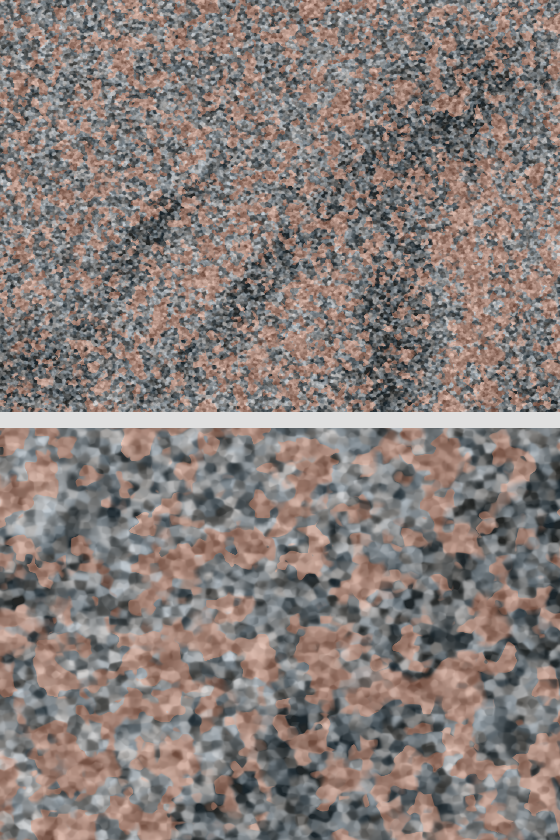
Top: the whole. Bottom: its middle third, enlarged.
A Shadertoy shader for this texture:

```glsl
// Polished granite: salmon crystals among grey and black grains, with diagonal flow bands.

vec3 hash3(vec2 cell) {
    vec3 q = fract(vec3(cell.xyx) * vec3(0.1031, 0.1030, 0.0973));
    q += dot(q, q.yxz + 33.33);
    return fract((q.xxy + q.yzz) * q.zyx);
}

// Cellular noise: three random values per grain, blended softly at the borders
vec3 grains(vec2 p, float sharpness) {
    vec2 cell = floor(p);
    vec3 sum = vec3(0.0);
    float total = 0.0;
    for (int j = -1; j <= 1; j++) {
        for (int i = -1; i <= 1; i++) {
            vec2 id = cell + vec2(i, j);
            vec3 value = hash3(id + 71.0);
            vec2 d = id + 0.1 + 0.8 * hash3(id + 190.0).xy - p;
            float weight = exp(-sharpness * dot(d, d));
            sum += weight * value;
            total += weight;
        }
    }
    return sum / total;
}

// Soft elliptical patch
float patchAt(vec2 p, vec2 centre, vec2 radius) {
    vec2 d = (p - centre) / radius;
    return exp(-dot(d, d));
}

// Layered sines that wander without an obvious period
float waves(vec2 p) {
    float sum = 0.0, gain = 0.5;
    for (int i = 0; i < 4; i++) {
        sum += gain * sin(p.x + 1.7 * sin(p.y * 0.8 + float(i))) * cos(p.y - 1.3 * sin(p.x * 0.7));
        p = mat2(1.3, 1.1, -1.1, 1.3) * p + 2.4;
        gain *= 0.7;
    }
    return sum;
}

void mainImage(out vec4 fragColor, in vec2 fragCoord) {
    vec2 p = fragCoord / iResolution.y;
    p.x *= 1.362 * iResolution.y / iResolution.x;

    // Band space: x runs across the flow, y along it
    vec2 band = vec2(dot(p, vec2(0.76, -0.65)), dot(p, vec2(0.65, 0.76)));
    float drift = waves(band * vec2(17.0, 8.0));
    float mottling = waves(band * vec2(42.0, 28.0) + 5.0);
    band.x += 0.025 * drift;

    // Dark streaks and pale veins
    float dark = 0.9 * patchAt(band, vec2(0.0, 0.62), vec2(0.035, 0.26))
               + 0.6 * patchAt(band, vec2(0.28, 0.65), vec2(0.055, 0.40))
               + 0.7 * patchAt(band, vec2(0.36, 1.25), vec2(0.13, 0.28))
               + 0.9 * patchAt(p, vec2(0.96, 0.15), vec2(0.09, 0.32))
               + 0.6 * patchAt(p, vec2(0.06, 0.10), vec2(0.22, 0.12))
               + 0.5 * patchAt(p, vec2(1.33, 0.06), vec2(0.12, 0.15));
    float vein = 0.7 * patchAt(band, vec2(0.15, 0.65), vec2(0.055, 0.60))
               + 0.6 * patchAt(band, vec2(0.43, 0.75), vec2(0.05, 0.30))
               + 1.0 * patchAt(band, vec2(0.76, 1.00), vec2(0.06, 0.40));
    dark += 0.18 * drift + 0.22 * mottling;

    // Three grain sizes; the fine one roughens the outlines of the others
    vec3 fine = grains(p * vec2(118.0, 138.0), 6.5);
    vec3 dust = grains(p * vec2(190.0, 205.0) + 37.0, 6.0);
    vec2 rough = p + 0.011 * (fine.yz - 0.5);
    vec3 medium = grains(rough * 62.0 + 13.0, 6.0);
    vec3 coarse = grains(rough * 25.0 + 29.0, 7.0);

    // Grey groundmass, from black mica to pale quartz
    float tone = 0.05 + 0.70 * fine.x + 0.26 * dust.x + 0.12 * (medium.z - 0.5);
    tone = clamp(tone - 0.30 * dark + 0.07 * vein, 0.03, 1.0);
    vec3 color = mix(vec3(0.10, 0.125, 0.135), vec3(0.81, 0.82, 0.83), tone);
    color += (fine.z - 0.5) * vec3(0.05, 0.0, -0.04);

    // Salmon feldspar: small grains everywhere, big crystals mostly on the right
    float share = 0.40 - 0.24 * dark + 0.12 * vein;
    float small = smoothstep(-0.10, 0.10, medium.x + 0.35 * (fine.y - 0.5) - 1.0 + share);
    float bigShare = 0.10 + 0.12 * smoothstep(0.4, 0.9, p.x) - 0.04 * dark;
    float big = smoothstep(-0.07, 0.07, coarse.x + 0.2 * (fine.y - 0.5) - 1.0 + bigShare);
    float feldspar = max(small, big);
    vec3 salmon = mix(vec3(0.57, 0.41, 0.35), vec3(0.80, 0.66, 0.60), 0.6 * medium.y + 0.4 * dust.y);
    salmon += 0.26 * (fine.x - 0.5) + 0.12 * (dust.x - 0.5);
    color = mix(color, salmon, 0.88 * feldspar);

    fragColor = vec4(clamp(color, 0.0, 1.0), 1.0);
}
```
